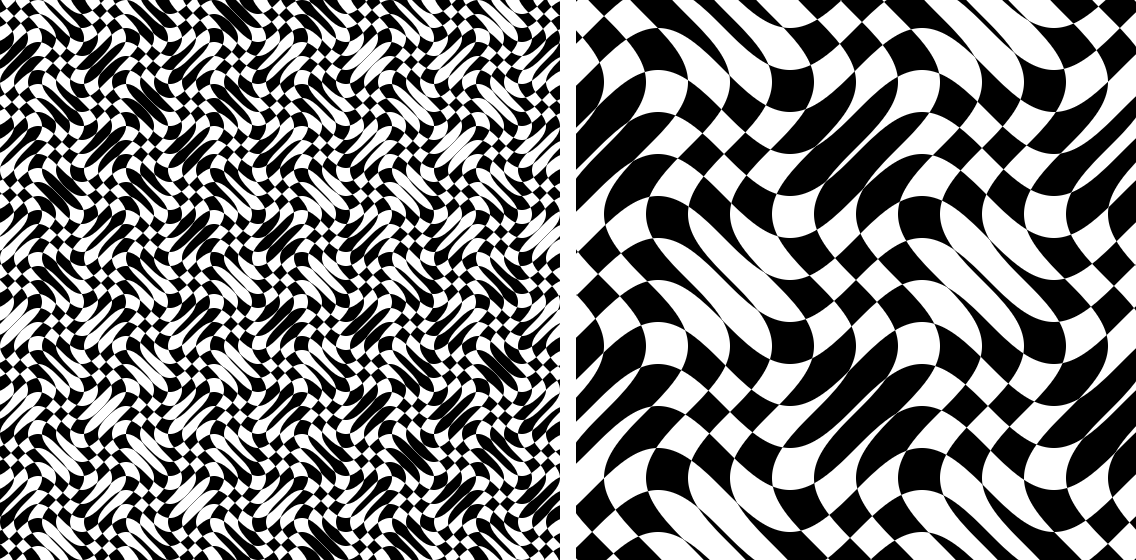
Left, the full canvas; right, a detail of the centre.
This pattern is drawn by a WebGL 1 fragment shader. Its source:

```glsl
precision highp float;

uniform vec2 u_resolution;

// Square wave of period 2, positive on (0, 1), with edges softened over the given width
vec2 softSquareWave(vec2 t, vec2 width) {
    vec2 signedDistance = 0.5 - abs(mod(t + 0.5, 2.0) - 1.0);
    return clamp(2.0 * signedDistance / width, -1.0, 1.0);
}

void main() {
    // Centred plane, 40 checks across the canvas
    float checksPerPixel = 40.0 / min(u_resolution.x, u_resolution.y);
    vec2 p = (gl_FragCoord.xy - 0.5 * u_resolution) * checksPerPixel;

    // Crossed sine waves bend rows and columns; their period of 2 pi drifts against the checks
    vec2 warped = p + vec2(sin(p.y), -sin(p.x));

    // Width of one pixel in warped space, from the analytic gradient lengths
    vec2 slope = cos(p.yx);
    vec2 pixelWidth = checksPerPixel * sqrt(1.0 + slope * slope);

    // Checks where both waves agree are black
    vec2 wave = softSquareWave(warped, pixelWidth);
    float shade = 0.5 - 0.5 * wave.x * wave.y;
    gl_FragColor = vec4(vec3(shade), 1.0);
}
```
